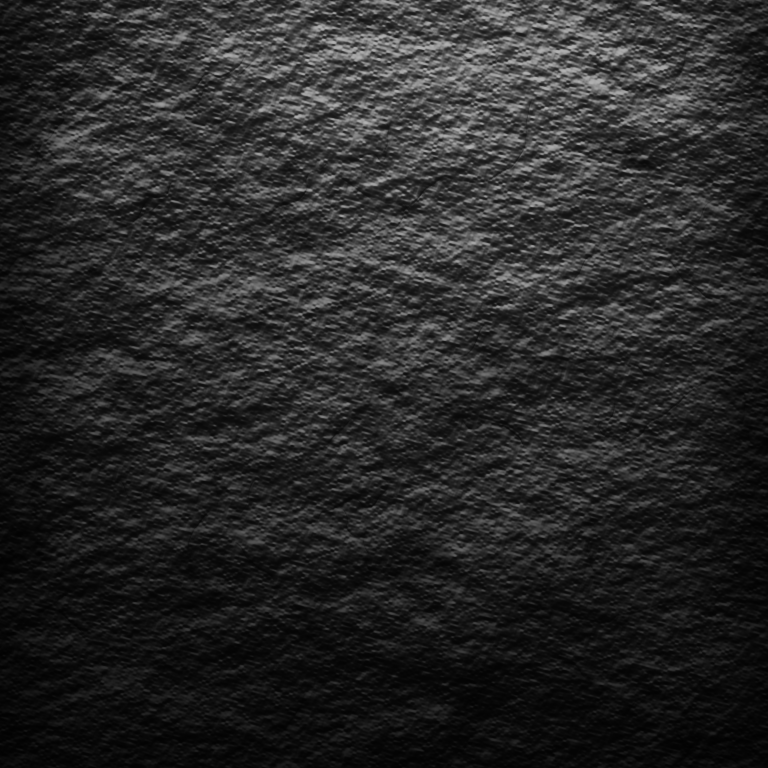
Reproduce this texture procedurally as a Shadertoy shader.

```glsl
// Dark rough slate wall, lit by a soft lamp above its top edge.
#define LAMP_X 0.56
#define LAMP_WIDTH 0.47
#define LAMP_GAIN 0.36
#define AMBIENT 0.045
#define FALLOFF 1.5
#define BASE_FREQ 5.0
#define PERSISTENCE 0.67
#define RELIEF_GAIN 0.065
#define CREASE_DEPTH 0.06
#define SLOPE_STEP 0.0013
#define CONTRAST 0.58

float hash(vec2 p) {
    vec3 q = fract(vec3(p.xyx) * 0.1031);
    q += dot(q, q.yzx + 33.33);
    return fract((q.x + q.y) * q.z);
}

float noise(vec2 p) {
    vec2 cell = floor(p), f = fract(p);
    f = f * f * f * (f * (f * 6.0 - 15.0) + 10.0);
    vec2 e = vec2(0.0, 1.0);
    return mix(mix(hash(cell), hash(cell + e.yx), f.x),
               mix(hash(cell + e.xy), hash(cell + e.yy), f.x), f.y);
}

mat2 rotation(float angle) {
    float c = cos(angle), s = sin(angle);
    return mat2(c, s, -s, c);
}

// Layered rock, wider than tall, each octave tilted a little differently.
float rockHeight(vec2 p) {
    float height = 0.0, amplitude = 1.0, frequency = BASE_FREQ;
    for (int i = 0; i < 7; i++) {
        float tilt = 0.45 * sin(float(i) * 2.4 + 0.7);
        vec2 q = rotation(tilt) * p * vec2(0.66, 1.0);
        height += amplitude * noise(q * frequency + float(i) * 17.3 + 40.0);
        amplitude *= PERSISTENCE;
        frequency *= 2.0;
    }
    return height;
}

// Jagged broken folds along the mid level of tilted noise fields.
float creases(vec2 p) {
    float depth = 0.0;
    vec2 warp = 0.05 * vec2(noise(p * 14.0 + 3.0), noise(p * 14.0 + 71.0))
              + 0.018 * vec2(noise(p * 52.0 + 9.0), noise(p * 52.0 + 37.0));
    for (int i = 0; i < 3; i++) {
        float tilt = 0.55 * (float(i) - 1.0);
        vec2 q = rotation(tilt) * (p + warp) * vec2(5.0, 10.0);
        float ridge = 1.0 - abs(2.0 * noise(q + float(i) * 29.0 + 60.0) - 1.0);
        float broken = smoothstep(0.45, 0.75, noise(p * 11.0 + float(i) * 13.0 + 90.0));
        depth += pow(ridge, 12.0) * broken;
    }
    return depth;
}

// Light pool fading downward and sideways, with shaded borders.
float lampLight(vec2 uv) {
    float across = (uv.x - LAMP_X) / LAMP_WIDTH;
    float pool = LAMP_GAIN * pow(max(uv.y, 0.0), FALLOFF) * exp(-across * across);
    vec2 border = smoothstep(vec2(-0.04), vec2(0.12), min(uv, 1.0 - uv));
    float vignette = mix(0.5, 1.0, border.x) * mix(0.72, 1.0, border.y);
    return (AMBIENT + pool + 0.03 * uv.y) * vignette;
}

void mainImage(out vec4 fragColor, in vec2 fragCoord) {
    vec2 uv = fragCoord / iResolution.xy;
    vec2 p = uv * vec2(iResolution.x / iResolution.y, 1.0);

    // Faces turned up toward the lamp catch light; undersides fall dark.
    vec2 towardLamp = normalize(vec2(-0.12, 1.0)) * SLOPE_STEP;
    vec2 below = p - towardLamp, above = p + towardLamp;
    float foldBelow = creases(below), foldAbove = creases(above);
    float rise = rockHeight(below) - rockHeight(above)
               - CREASE_DEPTH * (foldBelow - foldAbove);
    float slope = RELIEF_GAIN * rise / (2.0 * SLOPE_STEP);
    float relief = 2.4 * tanh(slope / 2.4);

    // Folds hold shadow, and broad stains keep the stone uneven.
    float shadow = exp(-0.22 * (foldBelow + foldAbove));
    float stain = mix(0.88, 1.12, noise(rotation(0.4) * p * vec2(5.0, 8.0) + 20.0));
    float light = lampLight(uv) * stain * shadow * exp(CONTRAST * relief - 0.02);

    // Soft shoulder on the brightest glints.
    light = light / (1.0 + 0.5 * light * light);
    fragColor = vec4(vec3(clamp(light, 0.0, 1.0)), 1.0);
}
```
